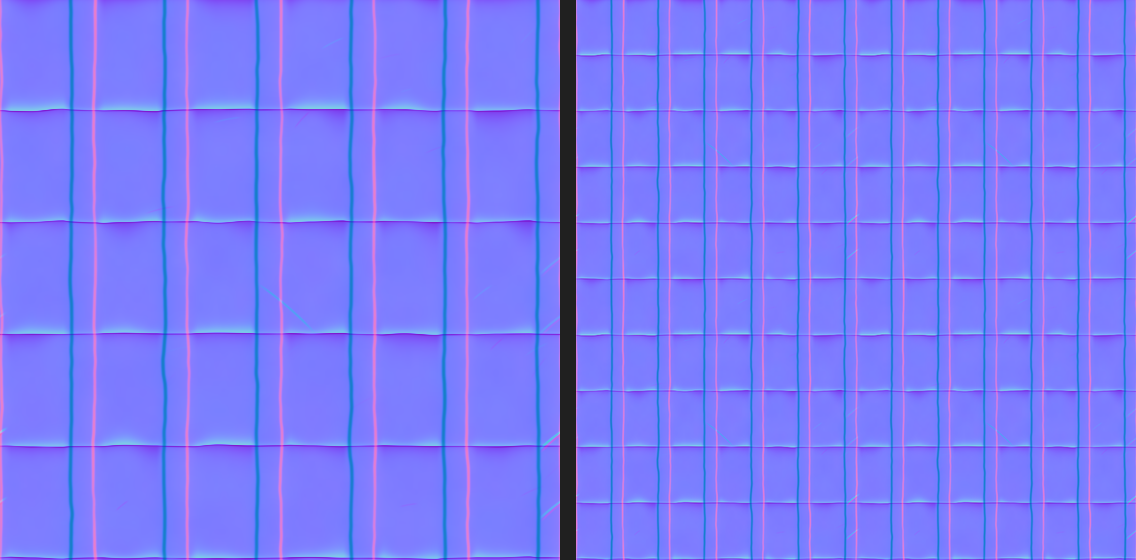
Left: one tile. Right: repeated 2 by 2.
This texture map is drawn by a three.js fragment shader. Its source:

```glsl
// Tiling normal map of folded sheet panels: six pleats across, five wavy seams down.
varying vec2 vUv;

const vec2 REPEATS = vec2(6.0, 5.0);
const float RIDGE_AT = 0.010;      // pink fold, fraction of a column
const float GROOVE_AT = 0.760;     // teal fold, fraction of a column
const float SEAM_AT = 0.020;       // seam, fraction of a row
const float RIDGE_WIDTH = 0.0026;
const float GROOVE_WIDTH = 0.0031;
const float CRACK_WIDTH = 0.0013;
const float RIDGE_SLOPE = 1.45;
const float GROOVE_SLOPE = -1.40;
const float FOLD_WOBBLE = 0.0045;
const float SEAM_WOBBLE = 0.0050;
const float UNDULATION = 0.050;
const vec2 BASE_TILT = vec2(-0.02, -0.02);
const int SCRATCHES = 22;
const vec4 EDGE_HEIGHTS = vec4(0.218, 0.094, 0.530, 0.425);
const vec4 EDGE_STRENGTHS = vec4(0.90, 0.55, 0.25, 0.30);

float hash(vec2 p, float seed) {
  vec3 q = fract(vec3(p.xyx + seed * 7.31) * vec3(0.1031, 0.1030, 0.0973));
  q += dot(q, q.yzx + 33.33);
  return fract((q.x + q.y) * q.z);
}

// Value noise that wraps after a whole number of cells.
float noise(vec2 p, vec2 period, float seed) {
  vec2 i = floor(p), f = fract(p);
  f = f * f * (3.0 - 2.0 * f);
  vec2 a = mod(i, period), b = mod(i + 1.0, period);
  return mix(mix(hash(a, seed), hash(vec2(b.x, a.y), seed), f.x),
             mix(hash(vec2(a.x, b.y), seed), hash(b, seed), f.x), f.y);
}

float bell(float d, float width) {
  return exp(-d * d / (width * width));
}

// Slope of one upright fold in each column, with uneven line and strength.
float fold(vec2 uv, float at, float width, float wear, float seed) {
  float u = uv.x * REPEATS.x - at;
  float id = floor(u + 0.5);
  float bend = noise(vec2(id, uv.y * 14.0), vec2(REPEATS.x, 14.0), seed) - 0.5;
  bend += 0.35 * (noise(vec2(id, uv.y * 48.0), vec2(REPEATS.x, 48.0), seed + 1.0) - 0.5);
  float worn = noise(vec2(id, uv.y * 10.0), vec2(REPEATS.x, 10.0), seed + 2.0);
  float d = (u - id) / REPEATS.x - bend * FOLD_WOBBLE;
  float halo = 0.05 * bell(d, width * 5.0);
  return bell(d, width * mix(1.0, 0.8, worn * wear)) * (1.0 - wear * worn) + halo;
}

// Vertical slope of the seams: lit lip above, shaded roll below, thin crack between.
float seam(vec2 uv) {
  float v = uv.y * REPEATS.y - SEAM_AT;
  float id = floor(v + 0.5);
  float column = fract(uv.x * REPEATS.x - RIDGE_AT);
  float panel = smoothstep(0.0, 0.12, column) * (1.0 - smoothstep(0.66, 0.76, column));
  vec2 coarse = vec2(18.0, REPEATS.y), fine = vec2(36.0, REPEATS.y);
  float bend = noise(vec2(uv.x * 18.0, id), coarse, 11.0) - 0.5;
  float lift = noise(vec2(uv.x * 18.0, id), coarse, 12.0);
  float roll = noise(vec2(uv.x * 18.0, id), coarse, 13.0);
  float chip = noise(vec2(uv.x * 36.0, id), fine, 14.0);
  float d = (v - id) / REPEATS.y - bend * SEAM_WOBBLE * mix(0.4, 1.0, panel);
  float above = smoothstep(-0.001, 0.001, d);
  float lip = mix(0.30, 0.45 + 0.50 * lift, panel) * exp(-max(d, 0.0) / mix(0.004, 0.010, lift * panel));
  float shade = mix(0.20, 0.25 + 0.40 * roll, panel) * exp(min(d, 0.0) / mix(0.005, 0.017, roll * panel));
  float crack = bell(d + 0.001, CRACK_WIDTH) * mix(0.25, 0.85, chip);
  return lip * above - shade * (1.0 - above) - crack;
}

// Tapered crease through a wrapped centre, along a direction of half its length.
float crease(vec2 uv, vec2 centre, vec2 halfSpan, float width) {
  vec2 p = fract(uv - centre + 0.5) - 0.5;
  float reach = length(halfSpan);
  vec2 along = halfSpan / reach;
  float t = dot(p, along) / reach;
  float side = dot(p, vec2(-along.y, along.x)) + 0.06 * reach * (t * t - 0.4 * t);
  return bell(side, width) * (1.0 - smoothstep(0.45, 1.0, abs(t)));
}

vec2 wear(vec2 uv) {
  vec2 slope = vec2(0.0);
  // Faint short scratches scattered over the sheet
  for (int i = 0; i < SCRATCHES; i++) {
    float k = float(i);
    vec2 centre = vec2(hash(vec2(k, 1.0), 21.0), hash(vec2(k, 2.0), 22.0));
    float angle = mix(0.15, 0.95, hash(vec2(k, 3.0), 23.0));
    float reach = mix(0.012, 0.030, hash(vec2(k, 4.0), 24.0));
    float depth = mix(-0.16, 0.16, hash(vec2(k, 5.0), 25.0));
    slope += vec2(-0.7, 0.9) * depth * crease(uv, centre, reach * vec2(cos(angle), sin(angle)), 0.0016);
  }
  // Deeper tears beside the wrapped edge
  for (int i = 0; i < 4; i++) {
    vec2 centre = vec2(0.987, EDGE_HEIGHTS[i]);
    float tear = crease(uv, centre, vec2(0.028, 0.021), 0.0020);
    float back = crease(uv, centre - vec2(0.0, 0.005), vec2(0.024, 0.020), 0.0018);
    slope += EDGE_STRENGTHS[i] * (vec2(-0.5, 0.8) * tear + vec2(0.7, -0.3) * back);
  }
  // One long diagonal crease
  return slope + vec2(-0.40, 0.32) * crease(uv, vec2(0.514, 0.452), vec2(0.055, -0.050), 0.0020);
}

void main() {
  vec2 uv = vUv;
  vec2 slope = BASE_TILT + wear(uv);
  // Soft buckling and fine grain of the sheet
  vec2 broad = vec2(18.0, 15.0), grain = vec2(70.0, 60.0);
  slope += UNDULATION * (vec2(noise(uv * broad, broad, 31.0), noise(uv * broad, broad, 32.0)) - 0.5);
  slope += 0.3 * UNDULATION * (vec2(noise(uv * grain, grain, 33.0), noise(uv * grain, grain, 34.0)) - 0.5);
  // Folds and seams
  slope.y += seam(uv);
  slope.x += RIDGE_SLOPE * fold(uv, RIDGE_AT, RIDGE_WIDTH, 0.45, 41.0);
  slope.x += GROOVE_SLOPE * fold(uv, GROOVE_AT, GROOVE_WIDTH, 0.15, 51.0);
  vec3 normal = normalize(vec3(slope, 1.0));
  gl_FragColor = vec4(normal * 0.5 + 0.5, 1.0);
}
```
